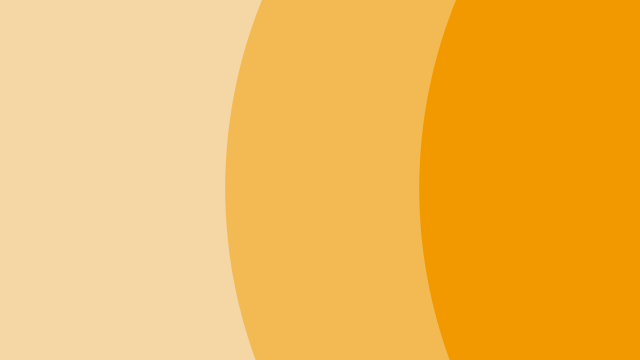
Write a WebGL 1 fragment shader that draws this background.

```glsl
precision highp float;
// Flat bands of cream, amber and orange, parted by two large circular arcs.

uniform vec2 u_resolution;

// Lengths are in canvas heights, with the origin at the lower left.
const vec3 CREAM = vec3(0.957, 0.843, 0.648);
const vec3 AMBER = vec3(0.953, 0.729, 0.325);
const vec3 ORANGE = vec3(0.953, 0.600, 0.000);
const float RADIUS = 1.389;
const float CENTER_Y = 0.477;
const float FIRST_EDGE_X = 0.6255; // leftmost point of the first disc
const float DISC_SPACING = 0.539;

// Antialiased coverage of a disc whose leftmost point lies at edgeX.
float discCoverage(vec2 point, float edgeX, float pixelSize) {
    vec2 center = vec2(edgeX + RADIUS, CENTER_Y);
    float signedDistance = length(point - center) - RADIUS;
    return clamp(0.5 - signedDistance / pixelSize, 0.0, 1.0);
}

void main() {
    float pixelSize = 1.0 / u_resolution.y;
    vec2 point = gl_FragCoord.xy * pixelSize;

    // Layer the discs from left to right.
    vec3 color = CREAM;
    color = mix(color, AMBER, discCoverage(point, FIRST_EDGE_X, pixelSize));
    color = mix(color, ORANGE, discCoverage(point, FIRST_EDGE_X + DISC_SPACING, pixelSize));

    gl_FragColor = vec4(color, 1.0);
}
```
